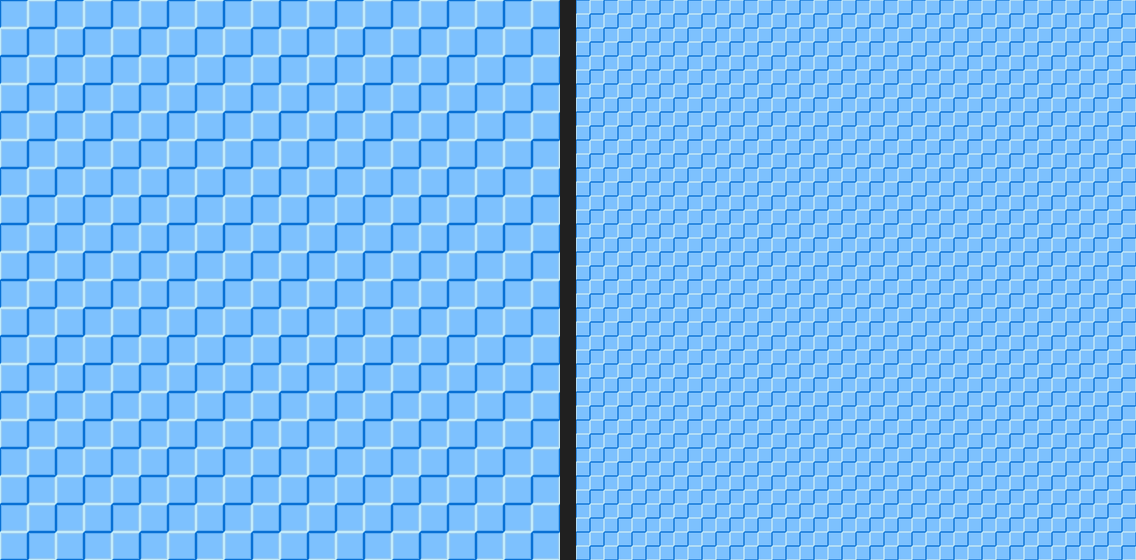
Left: one tile. Right: repeated 2 by 2.
Give the GLSL for this pattern, as a Shadertoy shader.

```glsl
// A 20 by 20 grid of blue tiles, alternately raised and sunken.
// Grid lines are split at each crossing into a dark and a pale staircase,
// chosen by the parity of the nearest crossing and the side of its diagonal.

const float TILES = 20.0;        // even, so the checker parity wraps
const float LINE_WIDTH = 0.092;  // in tile units
const float RIM_WIDTH = 0.036;   // muted fringe beside the pale lines
const float SOFTNESS = 0.022;    // smallest edge blur, in tile units

const vec3 FACE   = vec3(0.490, 0.757, 0.995);
const vec3 SHADOW = vec3(0.030, 0.440, 0.830);
const vec3 LIGHT  = vec3(0.760, 0.925, 0.985);
const vec3 RIM    = vec3(0.550, 0.750, 0.930);

// +1 on even crossings, -1 on odd ones
float checkerSign(vec2 node) {
    return 1.0 - 2.0 * mod(node.x + node.y, 2.0);
}

// Smoothed coverage of the region where dist is negative
float coverage(float dist, float blur) {
    return 1.0 - smoothstep(-blur, blur, dist);
}

vec3 bevelGrid(vec2 p, float blur) {
    vec2 node = floor(p + 0.5);
    vec2 offset = p - node;

    // Distance to the nearest grid line
    float lineDist = min(abs(offset.x), abs(offset.y));

    // Mitred split: positive on the shaded staircase
    float side = checkerSign(node) * (offset.x - offset.y) * 0.7071;
    float shade = coverage(-side, blur);

    // Fringe first, then the line over it
    float halfWidth = 0.5 * LINE_WIDTH;
    float rim = coverage(lineDist - halfWidth - RIM_WIDTH, blur);
    float line = coverage(lineDist - halfWidth, blur);
    vec3 color = mix(FACE, RIM, rim * (1.0 - shade));
    return mix(color, mix(LIGHT, SHADOW, shade), line);
}

void mainImage(out vec4 fragColor, in vec2 fragCoord) {
    vec2 p = fragCoord / iResolution.xy * TILES;
    float pixel = TILES / min(iResolution.x, iResolution.y);
    fragColor = vec4(bevelGrid(p, max(0.6 * pixel, SOFTNESS)), 1.0);
}
```
